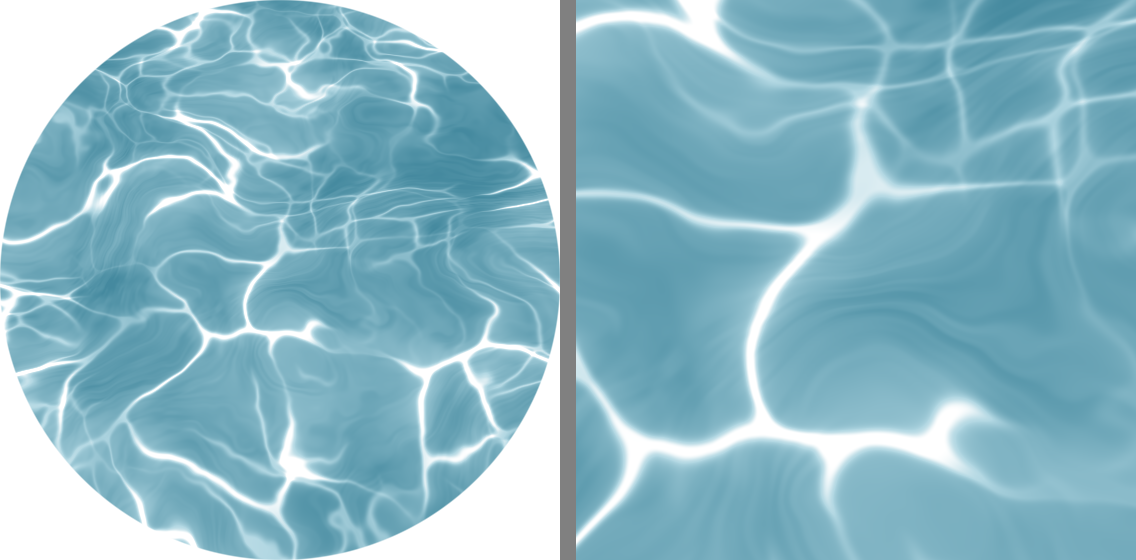
Left, the full canvas; right, a detail of the centre.
Write a Shadertoy shader that draws this texture.

```glsl
#define DEEP vec3(0.285, 0.550, 0.632)
#define PALE vec3(0.690, 0.840, 0.885)
#define WHITE vec3(1.0)
#define DISC_RADIUS 0.5
#define CELLS_ACROSS 5.0
#define WARP 0.55
#define LINE_WIDTH 0.030
#define GLOW_WIDTH 0.13
#define CORNER_ROUNDING 0.10
#define CLOUD_CONTRAST 0.85
#define STREAK_CONTRAST 0.22

vec2 hash22(vec2 p) {
    vec3 h = fract(p.xyx * vec3(0.1031, 0.1030, 0.0973));
    h += dot(h, h.yzx + 33.33);
    return fract((h.xx + h.yz) * h.zy);
}

// Two independent channels of smooth value noise
vec2 noise2(vec2 p) {
    vec2 cell = floor(p), f = fract(p);
    f = f * f * f * (f * (f * 6.0 - 15.0) + 10.0);
    vec2 low = mix(hash22(cell), hash22(cell + vec2(1, 0)), f.x);
    vec2 high = mix(hash22(cell + vec2(0, 1)), hash22(cell + vec2(1, 1)), f.x);
    return mix(low, high, f.y);
}

float fbm(vec2 p) {
    float sum = 0.0, amplitude = 0.5;
    for (int i = 0; i < 4; i++) {
        sum += amplitude * noise2(p).x;
        p = mat2(1.6, 1.2, -1.2, 1.6) * p + 5.3;
        amplitude *= 0.5;
    }
    return sum / 0.9375;
}

float smoothMin(float a, float b, float k) {
    float h = max(k - abs(a - b), 0.0) / k;
    return min(a, b) - 0.25 * h * h * k;
}

// Distance to the nearest wall of an irregular cell web, corners rounded
float webDistance(vec2 p) {
    vec2 home = floor(p), f = fract(p);
    vec2 nearest = vec2(0), nearestCell = vec2(0);
    float best = 9.0;
    for (int y = -1; y <= 1; y++)
    for (int x = -1; x <= 1; x++) {
        vec2 cell = vec2(x, y);
        vec2 r = cell + 0.1 + 0.8 * hash22(home + cell) - f;
        if (dot(r, r) < best) {
            best = dot(r, r);
            nearest = r;
            nearestCell = cell;
        }
    }
    float wall = 2.0;
    for (int y = -2; y <= 2; y++)
    for (int x = -2; x <= 2; x++) {
        vec2 cell = nearestCell + vec2(x, y);
        if (x == 0 && y == 0) continue;
        vec2 r = cell + 0.1 + 0.8 * hash22(home + cell) - f;
        float d = dot(0.5 * (nearest + r), normalize(r - nearest));
        wall = smoothMin(wall, d, CORNER_ROUNDING);
    }
    return max(wall, 0.0);
}

float bell(float d, float width) {
    return exp(-d * d / (width * width));
}

vec3 waterColor(vec2 uv) {
    // Receding surface: cells flatten toward the top
    float h = uv.y + 0.5;
    vec2 q = vec2(uv.x * (CELLS_ACROSS + h), h * (4.2 + 3.0 * h)) + 20.0;

    // Bend the surface with broad and small ripples
    vec2 bend = WARP * (noise2(q * 0.9) - 0.5) * 2.0;
    bend += 0.20 * (noise2(q * 2.3 + 11.0) - 0.5);
    bend += 0.06 * (noise2(q * 6.0 + 31.0) - 0.5);
    vec2 p = q + bend;

    // Clouded depth and fine slanted streaks
    float light = 0.23 + CLOUD_CONTRAST * (fbm(q * 1.1 + bend + 40.0) - 0.5);
    vec2 slant = mat2(0.8, -0.6, 0.6, 0.8) * (q + bend * 1.8);
    float streak = 0.6 * noise2(slant * vec2(2.2, 9.0)).x
                 + 0.4 * noise2(slant * vec2(4.0, 21.0) + 8.0).y;
    light += STREAK_CONTRAST * (streak - 0.5);

    // Main caustic web, fading and narrowing along its length
    float d = webDistance(p);
    float power = smoothstep(0.22, 0.72, noise2(q * 1.2 + 63.0).x);
    light += (0.12 + 0.30 * power) * exp(-d / GLOW_WIDTH);
    light += (0.12 + 1.05 * power) * bell(d, LINE_WIDTH * (0.7 + 0.5 * power));

    // Fainter, finer web seen in patches
    float fine = webDistance(p * 1.45 + bend * 0.8 + 90.0);
    float patchy = smoothstep(0.40, 0.80, noise2(q * 0.8 + 77.0).y);
    light += patchy * (0.22 * exp(-fine / 0.12) + 0.45 * bell(fine, 0.045));

    vec3 color = mix(DEEP, PALE, clamp(light, -0.04, 1.0));
    return mix(color, WHITE, smoothstep(0.9, 1.75, light));
}

void mainImage(out vec4 fragColor, in vec2 fragCoord) {
    float size = min(iResolution.x, iResolution.y);
    vec2 uv = (fragCoord - 0.5 * iResolution.xy) / size;

    // Round window on a white ground
    float edge = 1.0 / size;
    float inside = 1.0 - smoothstep(-edge, edge, length(uv) - DISC_RADIUS);
    fragColor = vec4(mix(WHITE, waterColor(uv), inside), 1.0);
}
```
